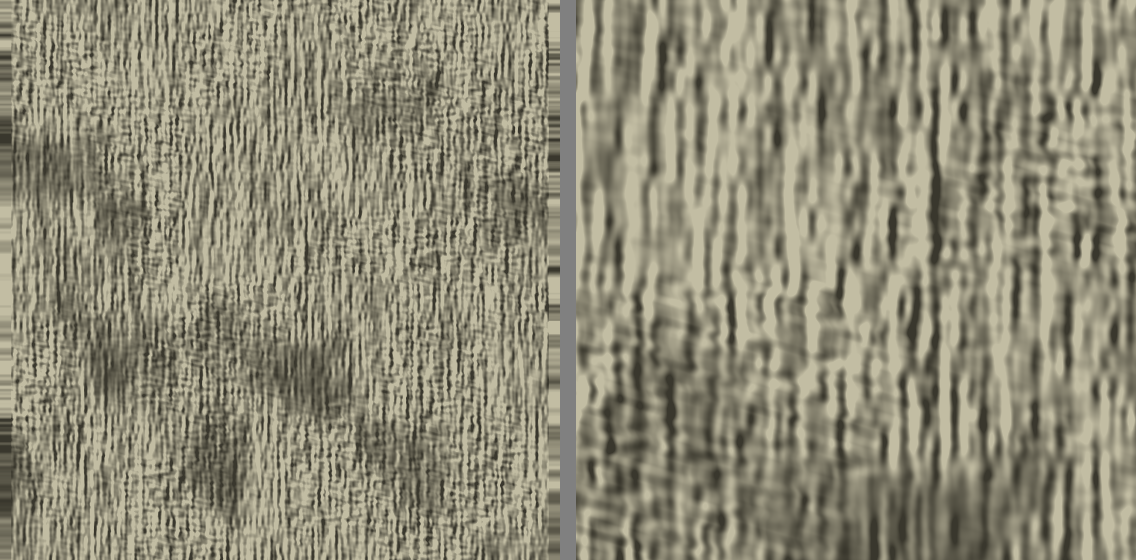
Left, the full canvas; right, a detail of the centre.
A Shadertoy shader for this texture:

```glsl
// Weathered, vertically grained bark relief in grey-olive, with smeared side margins.
#define FIBRE_SCALE vec2(165.0, 17.0)
#define SPLINTER_SCALE vec2(190.0, 60.0)
#define RUNG_SCALE vec2(75.0, 165.0)
#define PATCH_SCALE vec2(5.5, 6.0)
#define SMUDGE_SCALE vec2(42.0, 15.0)
#define LIGHT_STEP vec2(0.0038, -0.0025)
#define RELIEF_GAIN 0.88
#define BASE_TONE 0.610
#define MARGIN 0.019
#define DARK_COLOR vec3(0.225, 0.217, 0.176)
#define LIGHT_COLOR vec3(0.760, 0.740, 0.638)

float hash(vec2 cell) {
    uvec2 q = uvec2(ivec2(cell)) * uvec2(1597334673u, 3812015801u);
    uint n = (q.x ^ q.y) * 1597334673u;
    n = (n ^ (n >> 15)) * 2246822519u;
    n ^= n >> 13;
    return float(n >> 8) / 16777216.0;
}

float valueNoise(vec2 p) {
    vec2 cell = floor(p);
    vec2 f = fract(p);
    f = f * f * (3.0 - 2.0 * f);
    float low = mix(hash(cell), hash(cell + vec2(1, 0)), f.x);
    float high = mix(hash(cell + vec2(0, 1)), hash(cell + vec2(1, 1)), f.x);
    return mix(low, high, f.y);
}

float fbm(vec2 p) {
    float sum = 0.0;
    float weight = 0.5;
    for (int i = 0; i < 4; i++) {
        sum += weight * valueNoise(p);
        p = p * 2.03 + 17.3;
        weight *= 0.5;
    }
    return sum / 0.9375;
}

// Long straight fibres, short splinters and slanted cross rungs.
float barkHeight(vec2 p, float roughness) {
    vec2 slanted = p + vec2(0.0, 0.3 * p.x);
    p.x += 0.0024 * roughness * (valueNoise(slanted * vec2(60.0, 190.0)) - 0.5);
    float fibres = valueNoise(p * FIBRE_SCALE);
    float splinters = valueNoise(p * SPLINTER_SCALE + 31.0);
    float rungs = valueNoise(slanted * RUNG_SCALE + 67.0);
    return 0.55 * fibres + 0.50 * splinters + 0.50 * roughness * rungs;
}

void mainImage(out vec4 fragColor, in vec2 fragCoord) {
    vec2 uv = fragCoord / iResolution.xy;

    // Holding x at the margins draws the border values out sideways.
    vec2 p = vec2(clamp(uv.x, MARGIN, 1.0 - MARGIN), uv.y);

    // Dull patches are darker and flatter than the clean grain.
    float dull = smoothstep(0.48, 0.76, fbm(p * PATCH_SCALE + 41.0));
    float smudge = fbm(p * SMUDGE_SCALE + 90.0) - 0.5;

    // Rough areas carry more rungs, smooth ones more straight fibres.
    float roughness = mix(0.45, 1.25, smoothstep(0.3, 0.7, valueNoise(p * vec2(11.0, 9.0) + 23.0)));
    float slope = barkHeight(p + LIGHT_STEP, roughness) - barkHeight(p, roughness);
    float contrast = RELIEF_GAIN * mix(1.12, 0.55, dull);
    float tone = BASE_TONE - 0.19 * dull + 0.34 * smudge + contrast * slope;

    // Spread the tone between the pigments.
    float pigment = clamp((tone - DARK_COLOR.r) / (LIGHT_COLOR.r - DARK_COLOR.r), 0.0, 1.0);
    fragColor = vec4(mix(DARK_COLOR, LIGHT_COLOR, pigment), 1.0);
}
```
